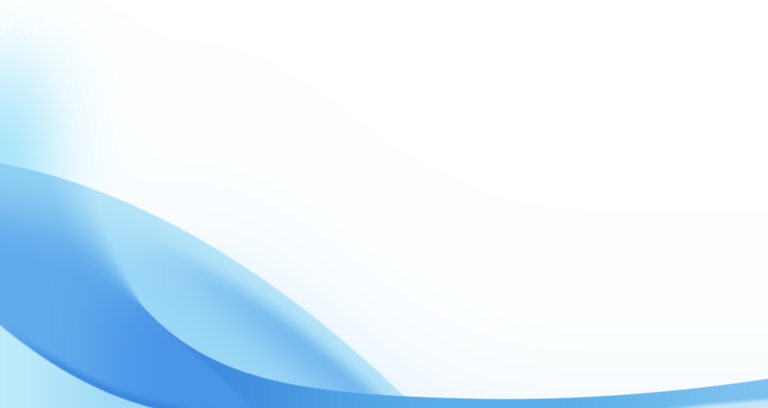
Give the GLSL for this background, as a Shadertoy shader.

```glsl
// Pale studio background with sweeping blue translucent ribbons at lower left.
// Each ribbon is the area under a height curve y(x), filled with soft gradients;
// glows are falloffs of the distance to those curves.

vec2 gradientAt(vec2 cell) {
    float a = 6.2832 * fract(sin(dot(cell, vec2(127.1, 311.7))) * 43758.5);
    return vec2(cos(a), sin(a));
}

float gradientNoise(vec2 p) {
    vec2 i = floor(p), f = p - i;
    vec2 u = f * f * (3.0 - 2.0 * f);
    vec2 e = vec2(1.0, 0.0);
    float low = mix(dot(gradientAt(i), f), dot(gradientAt(i + e), f - e), u.x);
    float high = mix(dot(gradientAt(i + e.yx), f - e.yx),
                     dot(gradientAt(i + 1.0), f - 1.0), u.x);
    return mix(low, high, u.y);
}

// Coverage of the side where d > 0, with at least one pixel of smoothing
float cover(float d, float softness) {
    float w = max(fwidth(d), softness);
    return smoothstep(-w, w, d);
}

void mainImage(out vec4 fragColor, in vec2 fragCoord) {
    vec2 p = fragCoord / iResolution.xy;
    float x = p.x, y = p.y;

    // Signed heights below each curve
    float rise = max(x - 0.62, 0.0);
    float arc = 0.6 - 0.355 * x - 1.389 * x * x - y;
    float sweep = 0.018 + 1.232 * exp(-9.0 * x) + 0.37 * rise * rise - y;
    float foot = 0.203 - 1.56 * x + 2.72 * x * x - y;
    float crease = y - 0.233 + 1.73 * (x - 0.195);

    // White field, halo over the arc and cyan glow on the left edge
    vec3 color = vec3(0.995, 1.0, 1.0);
    float halo = exp(-max(-arc, 0.0) / 0.13) * smoothstep(0.05, 0.45, x);
    color = mix(color, vec3(0.88, 0.945, 0.99), 0.6 * halo);
    color = mix(color, vec3(0.93, 0.965, 0.99), 0.55 * exp(-y / 0.13) * smoothstep(0.4, 0.6, x));
    float glow = exp(-pow(x / 0.085, 2.0)) * smoothstep(1.04, 0.6, y);
    float grain = gradientNoise(p * vec2(190.0, 100.0));
    glow *= 1.0 - smoothstep(0.0, 0.3, grain) * smoothstep(0.88, 0.97, y);
    color = mix(color, vec3(0.67, 0.9, 0.98), glow);

    // Translucent lens with a blurred blue fold
    float lens = cover(arc, 0.0);
    vec3 glass = mix(vec3(0.71, 0.895, 0.975), vec3(0.61, 0.845, 0.965), smoothstep(0.0, 0.2, arc));
    float offset = arc - 0.09;
    float spread = offset > 0.0 ? 0.09 : 0.04;
    float fold = exp(-offset * offset / (spread * spread)) * smoothstep(0.12, 0.4, x);
    glass = mix(glass, vec3(0.42, 0.7, 0.93), 0.8 * fold);
    color = mix(color, glass, lens);

    // Main blue body, deepening downwards
    vec3 body = mix(vec3(0.56, 0.81, 0.955), vec3(0.38, 0.67, 0.925), smoothstep(0.0, 0.23, arc));
    body = mix(body, vec3(0.29, 0.585, 0.905), smoothstep(0.05, 0.22, x) * smoothstep(0.45, 0.15, y));

    // Ribbon that turns over at the crease and runs to the right
    vec3 ribbon = mix(vec3(0.24, 0.54, 0.865), vec3(0.35, 0.68, 0.91), smoothstep(0.22, 0.6, x));
    ribbon = mix(ribbon, vec3(0.49, 0.76, 0.935), smoothstep(0.7, 1.0, x));
    float underside = cover(0.17 * (x - 0.875) - y, 0.008) * smoothstep(0.85, 0.92, x);
    ribbon = mix(ribbon, vec3(0.77, 0.9, 0.97), underside);
    body = mix(body, ribbon, cover(crease, 0.012) * smoothstep(0.15, 0.2, x));

    // The upper part of the sweep dissolves into the lens
    float blur = 0.2 * smoothstep(0.2, 0.07, x);
    float inside = x < 0.3 ? lens : 1.0;
    color = mix(color, body, cover(sweep, blur) * inside);

    // Dark rim along the foot, then the pale corner beneath
    float rim = smoothstep(-0.03, -0.005, foot) * smoothstep(0.0, 0.09, x) * smoothstep(0.32, 0.2, x);
    color = mix(color, vec3(0.21, 0.51, 0.86), 0.75 * rim);
    vec3 corner = mix(vec3(0.74, 0.92, 0.985), vec3(0.62, 0.85, 0.965), smoothstep(0.0, 0.18, x));
    color = mix(color, corner, cover(foot, 0.0) * step(x, 0.25));

    fragColor = vec4(color, 1.0);
}
```
